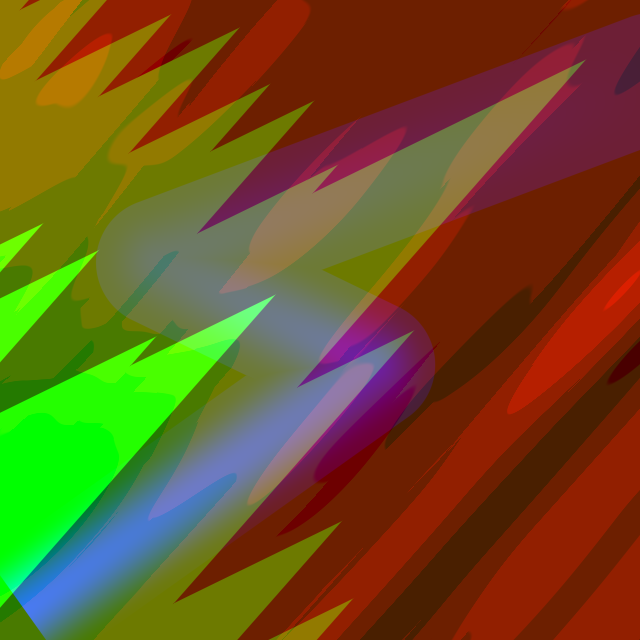
This background is drawn by a WebGL 1 fragment shader. Its source:

```glsl
precision highp float;

uniform vec2 u_resolution;

const vec2 STREAK_DIR = vec2(0.66, 0.75);
const float TOOTH_SLOPE = 2.4;

float hash(vec2 p) {
  return fract(sin(dot(p, vec2(127.1, 311.7))) * 43758.54);
}

float noise(vec2 p) {
  vec2 cell = floor(p);
  vec2 f = fract(p);
  f = f * f * (3.0 - 2.0 * f);
  float low = mix(hash(cell), hash(cell + vec2(1.0, 0.0)), f.x);
  float high = mix(hash(cell + vec2(0.0, 1.0)), hash(cell + 1.0), f.x);
  return mix(low, high, f.y);
}

float bump(float x, float centre, float width) {
  float d = (x - centre) / width;
  return exp(-d * d);
}

// Integer levels with a narrow blend between neighbours
float posterize(float v, float blend) {
  return floor(v) + smoothstep(1.0 - blend, 1.0, fract(v));
}

// Stretched noise sheared into slanted shards; s = (along, across)
float shards(vec2 s, float rows, float seed) {
  float across = s.y + 0.05 * (noise(s * vec2(2.0, 4.0) + seed) - 0.5);
  float row = floor(across * rows);
  float shift = TOOTH_SLOPE * fract(across * rows) / rows;
  float along = s.x + shift + 0.4 * hash(vec2(row, seed));
  return noise(vec2(along * 2.6, across * rows * 1.3) + seed * 7.3);
}

// How far the teeth reach along the streaks at a given position across
float reach(float across, vec2 range, vec2 rise, vec3 peak) {
  return mix(range.x, range.y, smoothstep(rise.x, rise.y, across))
       + peak.x * bump(across, peak.y, peak.z);
}

// Coverage of a row of wedges: straight lower edge, slanted upper edge
float teeth(vec2 s, float spacing, vec2 range, vec2 rise, vec3 peak, float seed, float px) {
  float cover = 0.0;
  for (int i = 0; i < 12; i++) {
    float k = float(i);
    float jitter = hash(vec2(k, seed)) - 0.5;
    float edge = peak.y + spacing * (k - 3.0 + 0.35 * jitter);
    float tip = reach(edge, range, rise, peak) + 0.1 * (hash(vec2(seed, k)) - 0.5);
    float above = s.y - edge;
    float inside = tip - TOOTH_SLOPE * above - s.x;
    float wedge = smoothstep(-px, px, above) * smoothstep(-2.5 * px, 2.5 * px, inside);
    cover = max(cover, wedge);
  }
  return cover;
}

// Glowing bar: bright core fading to a faint, hard-edged rim
float glowBar(vec2 p, vec2 a, vec2 b, float index, float px) {
  vec2 ab = b - a;
  float raw = dot(p - a, ab) / dot(ab, ab);
  float t = clamp(raw, 0.0, 1.0);
  float dist = length(p - a - ab * t);
  float halfWidth = 0.1;
  float progress = (index + t) / 3.0;
  float rim = 0.21 * smoothstep(0.0, 0.33, progress);
  float core = mix(0.95, 0.21, pow(progress, 0.8));
  float glow = mix(rim, core, 1.0 - smoothstep(0.0, halfWidth, dist));
  float start = index < 0.5 ? smoothstep(-px, px, raw * length(ab)) : 1.0;
  return glow * start * (1.0 - smoothstep(halfWidth - px, halfWidth + px, dist));
}

float zigzag(vec2 p, float px) {
  vec2 start = vec2(0.04, 0.045);
  vec2 right = vec2(0.58, 0.43);
  vec2 left = vec2(0.25, 0.59);
  float glow = glowBar(p, start, right, 0.0, px);
  glow = max(glow, glowBar(p, right, left, 1.0, px));
  return max(glow, glowBar(p, left, vec2(1.02, 0.88), 2.0, px));
}

float redLevel(vec2 p, vec2 s, float px) {
  float v = 3.4 + 1.8 * bump(s.y, -0.365, 0.05);
  v += 0.8 * smoothstep(-0.46, -0.54, s.y) - 0.8 * bump(s.y, -0.44, 0.025);
  v += 1.1 * bump(length(p - vec2(0.1, 0.88)), 0.0, 0.27);
  v -= 2.8 * bump(length(p - vec2(0.0, 0.26)), 0.0, 0.25);
  v += 1.5 * (shards(s, 9.0, 1.0) - 0.5) + 0.9 * (shards(s, 15.0, 4.0) - 0.5);
  return clamp(posterize(v, 20.0 * px), 0.0, 6.0) / 7.0;
}

float greenLevel(vec2 s, float px) {
  float gap = smoothstep(0.12, 0.12 + 15.0 * px, shards(s, 10.0, 9.0));
  float middle = teeth(s, 0.09, vec2(0.42, 0.95), vec2(-0.35, 0.0),
                       vec3(0.4, -0.09, 0.05), 2.0, px);
  float bright = teeth(s, 0.12, vec2(0.05, 0.52), vec2(-0.03, 0.05),
                       vec3(0.25, 0.03, 0.06), 5.0, px);
  return mix(mix(0.12 * gap, 0.48, middle), 1.0, bright);
}

void main() {
  vec2 p = gl_FragCoord.xy / u_resolution;
  float px = 0.7 / min(u_resolution.x, u_resolution.y);
  vec2 s = vec2(dot(p, STREAK_DIR), dot(p, vec2(-STREAK_DIR.y, STREAK_DIR.x)));
  gl_FragColor = vec4(redLevel(p, s, px), greenLevel(s, px), zigzag(p, px), 1.0);
}
```
